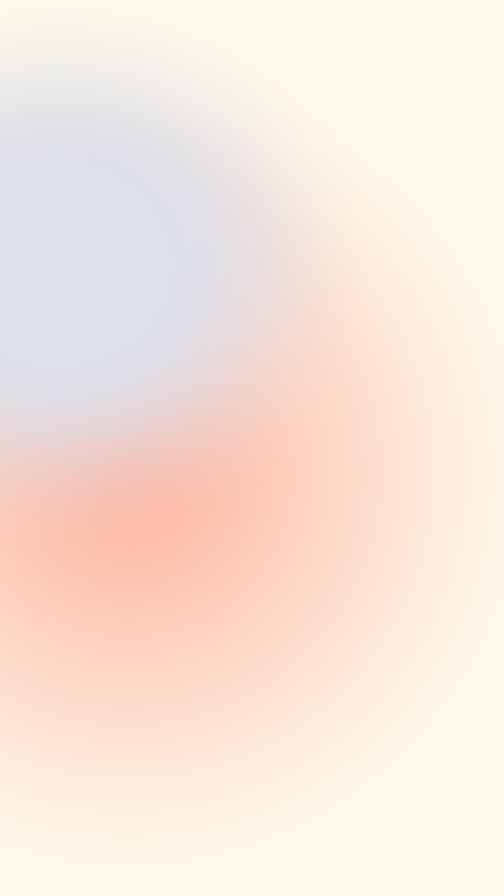
Give the GLSL for this background, as a WebGL 1 fragment shader.

```glsl
precision highp float;
// Soft peach and pale blue glows blending on a warm cream background.

uniform vec2 u_resolution;

const vec3 CREAM = vec3(0.995, 0.978, 0.925);
const vec3 PEACH = vec3(0.99, 0.68, 0.60);
const vec3 PALE_BLUE = vec3(0.865, 0.873, 0.913);

// Near-linear falloff with a rounded peak and a soft outer rim.
float coneGlow(vec2 p, vec2 center, float radius, float rounding) {
    float dist = length(vec3(p - center, rounding));
    float ramp = 1.0 - dist / radius;
    return 0.5 * (ramp + sqrt(ramp * ramp + 0.006));
}

// Flat core that fades smoothly to nothing; stretch scales the axes.
float discGlow(vec2 p, vec2 center, vec2 stretch, float core, float rim) {
    float dist = length((p - center) / stretch);
    return 1.0 - smoothstep(core, rim, dist);
}

void main() {
    // Canvas width is one unit, origin at the lower left.
    vec2 p = gl_FragCoord.xy / u_resolution.x;
    p.y *= (16.0 / 9.0) * u_resolution.x / u_resolution.y;

    float peach = coneGlow(p, vec2(0.255, 0.84), 0.764, 0.104);
    float blue = discGlow(p, vec2(0.116, 1.245), vec2(1.13, 1.0), 0.185, 0.567);

    // Blue lies over the peach.
    vec3 color = mix(CREAM, PEACH, peach);
    color = mix(color, PALE_BLUE, blue);
    gl_FragColor = vec4(color, 1.0);
}
```
